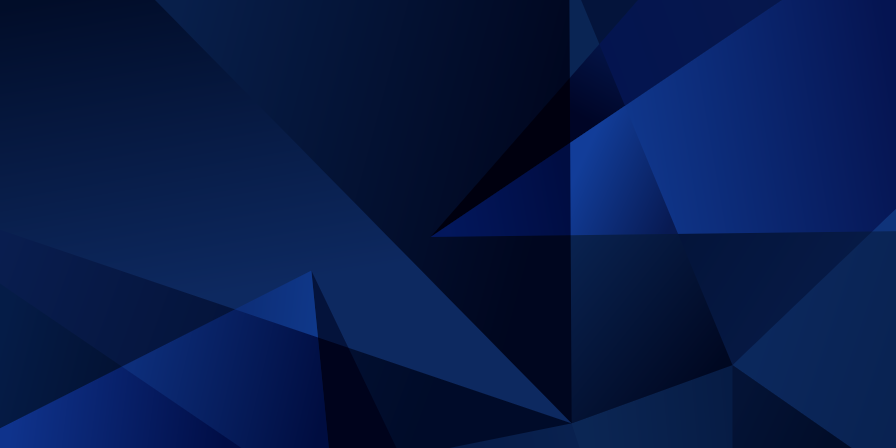
Reproduce this background procedurally as a WebGL 2 fragment shader.

```glsl
#version 300 es
precision highp float;
// Dark blue backdrop of folded, overlapping triangular facets with soft gradients.

uniform vec2 u_resolution;
out vec4 fragColor;

// Corners, in canvas heights (the canvas is 2 wide and 1 high)
const vec2 DIAGONAL_TOP = vec2(0.346, 1.0);
const vec2 HUB = vec2(1.276, 0.055);
const vec2 HUB_FOOT_LEFT = vec2(1.003, 0.0);
const vec2 HUB_FOOT_RIGHT = vec2(1.294, 0.0);
const vec2 FOLD_LEFT = vec2(0.0, 0.487);
const vec2 CUT_LEFT = vec2(0.0, 0.367);
const vec2 CUT_FOOT = vec2(0.539, 0.0);
const vec2 PEAK = vec2(0.695, 0.396);
const vec2 PEAK_LEFT = vec2(0.0, 0.044);
const vec2 SPINE_FOOT = vec2(0.734, 0.0);
const vec2 SHADOW_FOOT = vec2(0.885, 0.0);
const vec2 SEAM_TOP = vec2(1.271, 1.0);
const vec2 CREASE_TOP = vec2(1.297, 1.0);
const vec2 NODE = vec2(1.635, 0.185);
const vec2 NODE_RIGHT = vec2(2.0, 0.534);
const vec2 NODE_FOOT = vec2(1.901, 0.0);
const vec2 TIP = vec2(0.961, 0.471);
const vec2 BAND_TOP = vec2(1.424, 1.0);
const vec2 BEAM_TOP = vec2(1.745, 1.0);
const vec2 SHELF_RIGHT = vec2(2.0, 0.484);

// Smooth coverage of the half plane to the left of the line from a to b
float leftOf(vec2 p, vec2 a, vec2 b, float pixel) {
    vec2 d = normalize(b - a);
    float dist = dot(p - a, vec2(-d.y, d.x));
    return clamp(dist / pixel + 0.5, 0.0, 1.0);
}

float rightOf(vec2 p, vec2 a, vec2 b, float pixel) {
    return leftOf(p, b, a, pixel);
}

// Linear gradient from one colour at a to another at b
vec3 ramp(vec2 p, vec2 a, vec2 b, vec3 from, vec3 to) {
    vec2 d = b - a;
    return mix(from, to, clamp(dot(p - a, d) / dot(d, d), 0.0, 1.0));
}

// Panels left of the seam, with the blue peak and its shadow
vec3 leftFacets(vec2 p, float px) {
    float belowFold = rightOf(p, FOLD_LEFT, HUB, px);
    float belowCut = rightOf(p, CUT_LEFT, CUT_FOOT, px);

    vec3 slope = ramp(p, vec2(0.1, 1.0), vec2(0.22, 0.3), vec3(0.005, 0.05, 0.16), vec3(0.052, 0.16, 0.375));
    vec3 ceiling = ramp(p, vec2(0.4, 0.95), vec2(1.26, 0.72), vec3(0.03, 0.12, 0.29), vec3(0.0, 0.025, 0.12));
    vec3 color = mix(slope, ceiling, leftOf(p, DIAGONAL_TOP, HUB, px));

    vec3 fold = ramp(p, vec2(0.0, 0.45), vec2(0.95, 0.1), vec3(0.035, 0.115, 0.31), vec3(0.0, 0.045, 0.16));
    vec3 corner = ramp(p, vec2(0.0, 0.25), vec2(0.27, 0.18), vec3(0.02, 0.11, 0.28), vec3(0.01, 0.07, 0.2));
    color = mix(color, mix(fold, corner, belowCut), belowFold);

    vec3 base = ramp(p, HUB_FOOT_LEFT, HUB, vec3(0.025, 0.11, 0.28), vec3(0.035, 0.13, 0.31));
    color = mix(color, base, rightOf(p, HUB_FOOT_LEFT, HUB, px));

    float rightOfSpine = leftOf(p, PEAK, SPINE_FOOT, px);
    vec3 shadow = mix(vec3(0.015, 0.075, 0.23), vec3(0.0, 0.01, 0.11), belowFold);
    color = mix(color, shadow, rightOfSpine * rightOf(p, PEAK, SHADOW_FOOT, px));

    vec3 cap = ramp(p, vec2(0.54, 0.3), vec2(0.71, 0.28), vec3(0.05, 0.18, 0.47), vec3(0.06, 0.22, 0.54));
    vec3 flank = ramp(p, vec2(0.3, 0.2), vec2(0.73, 0.1), vec3(0.05, 0.18, 0.48), vec3(0.0, 0.05, 0.25));
    vec3 toe = ramp(p, vec2(0.02, 0.03), vec2(0.5, -0.03), vec3(0.06, 0.2, 0.55), vec3(0.0, 0.05, 0.27));
    vec3 peak = mix(cap, mix(flank, toe, belowCut), belowFold);
    return mix(color, peak, rightOf(p, PEAK_LEFT, PEAK, px) * (1.0 - rightOfSpine));
}

// Panels right of the seam, meeting at the lower node
vec3 rightFacets(vec3 color, vec2 p, float px, float seam, float crease) {
    float belowHubLine = rightOf(p, HUB, NODE, px);
    vec3 inner = ramp(p, vec2(1.25, 0.5), vec2(1.62, 0.2), vec3(0.04, 0.145, 0.33), vec3(0.0, 0.03, 0.13));
    vec3 outer = ramp(p, vec2(1.53, 0.47), vec2(1.8, 0.3), vec3(0.015, 0.08, 0.23), vec3(0.025, 0.1, 0.27));
    color = mix(color, mix(inner, outer, crease), seam * (1.0 - belowHubLine));

    vec3 floorTone = ramp(p, vec2(1.3, 0.05), vec2(1.63, 0.08), vec3(0.045, 0.15, 0.33), vec3(0.025, 0.11, 0.27));
    color = mix(color, floorTone, belowHubLine * leftOf(p, HUB, HUB_FOOT_RIGHT, px));

    float belowNodeLine = rightOf(p, NODE, NODE_FOOT, px);
    vec3 side = ramp(p, vec2(1.7, 0.2), vec2(2.0, 0.1), vec3(0.045, 0.155, 0.36), vec3(0.035, 0.135, 0.32));
    vec3 wedge = ramp(p, vec2(1.64, 0.1), vec2(1.85, 0.0), vec3(0.015, 0.075, 0.21), vec3(0.005, 0.05, 0.16));
    color = mix(color, side, rightOf(p, NODE, NODE_RIGHT, px) * (1.0 - belowNodeLine));
    return mix(color, wedge, belowNodeLine * leftOf(p, NODE, vec2(NODE.x, 0.0), px));
}

// Dark band and bright beam fanning out from the tip
vec3 beamFacets(vec3 color, vec2 p, float px, float seam, float crease) {
    float belowBeamLine = rightOf(p, TIP, BEAM_TOP, px);
    vec3 bandMid = ramp(p, vec2(1.28, 0.75), vec2(1.36, 0.9), vec3(0.0, 0.02, 0.15), vec3(0.015, 0.08, 0.28));
    vec3 bandFar = ramp(p, vec2(1.37, 0.85), vec2(1.7, 0.97), vec3(0.015, 0.08, 0.31), vec3(0.025, 0.09, 0.3));
    vec3 band = mix(vec3(0.0, 0.0, 0.06), mix(bandMid, bandFar, crease), seam);
    color = mix(color, band, rightOf(p, TIP, BAND_TOP, px) * (1.0 - belowBeamLine));

    vec3 near = ramp(p, vec2(1.0, 0.5), vec2(1.27, 0.55), vec3(0.01, 0.09, 0.36), vec3(0.0, 0.05, 0.26));
    vec3 middle = ramp(p, vec2(1.28, 0.6), vec2(1.5, 0.5), vec3(0.07, 0.24, 0.6), vec3(0.03, 0.1, 0.32));
    vec3 far = ramp(p, vec2(1.42, 0.7), vec2(2.0, 0.8), vec3(0.06, 0.21, 0.54), vec3(0.02, 0.08, 0.32));
    vec3 beam = mix(near, mix(middle, far, crease), seam);
    beam = mix(beam, vec3(0.06, 0.2, 0.48), rightOf(p, NODE, NODE_RIGHT, px) * crease);
    return mix(color, beam, belowBeamLine * leftOf(p, TIP, SHELF_RIGHT, px));
}

void main() {
    vec2 p = gl_FragCoord.xy / u_resolution * vec2(2.0, 1.0);
    float px = 1.0 / u_resolution.y;
    float seam = leftOf(p, SEAM_TOP, HUB, px);
    float crease = leftOf(p, CREASE_TOP, NODE, px);

    vec3 color = leftFacets(p, px);
    color = rightFacets(color, p, px, seam, crease);
    color = beamFacets(color, p, px, seam, crease);
    fragColor = vec4(color, 1.0);
}
```
